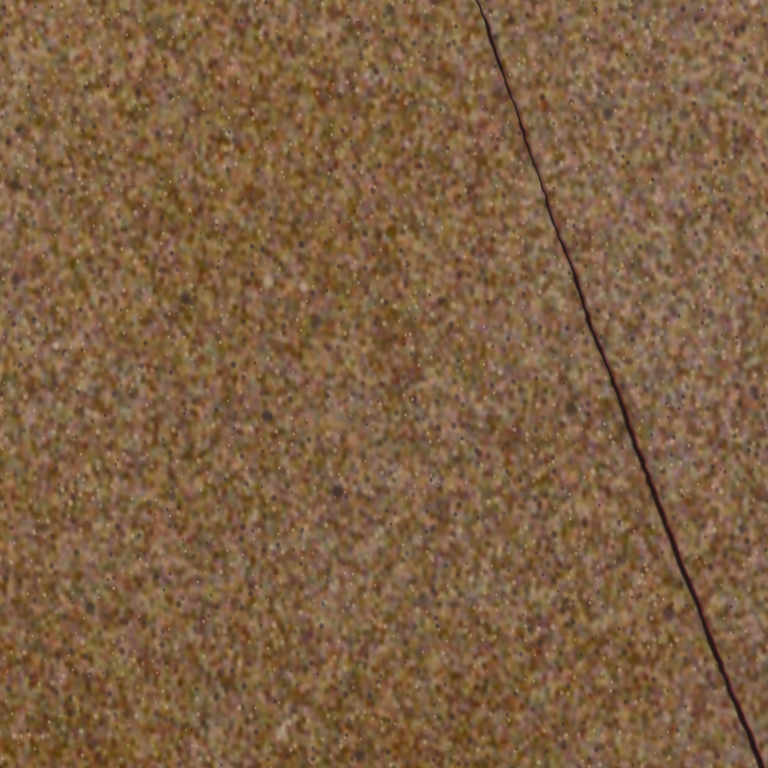
A WebGL 1 fragment shader for this texture:

```glsl
precision highp float;
// Brown speckled stone with fine soft grain, split by one thin dark crack.
// Grain is layered value noise in brightness and hue, with scattered light
// and dark flecks; the crack is a slightly bowed line with coloured fringes.

uniform vec2 u_resolution;

float hash(vec2 p) {
  vec3 q = fract(vec3(p.xyx) * 0.1031);
  q += dot(q, q.yzx + 33.33);
  return fract((q.x + q.y) * q.z);
}

float noise(vec2 p) {
  vec2 i = floor(p), f = fract(p);
  f = f * f * (3.0 - 2.0 * f);
  float low = mix(hash(i), hash(i + vec2(1.0, 0.0)), f.x);
  float high = mix(hash(i + vec2(0.0, 1.0)), hash(i + vec2(1.0, 1.0)), f.x);
  return mix(low, high, f.y);
}

mat2 rotation(float a) {
  return mat2(cos(a), sin(a), -sin(a), cos(a));
}

// Two noise layers at different angles, centred on zero, hide the lattice.
float grain(vec2 p) {
  return noise(rotation(0.35) * p) + noise(rotation(1.25) * p * 0.83 + 47.0) - 1.0;
}

// Soft blobs, at most one per cell, with random place, size and strength.
float flecks(vec2 p, float share, float radius) {
  vec2 cell = floor(p);
  float cover = 0.0;
  for (int y = -1; y <= 1; y++) {
    for (int x = -1; x <= 1; x++) {
      vec2 c = cell + vec2(float(x), float(y));
      vec2 jitter = vec2(hash(c + 3.7), hash(c + 71.3));
      float present = step(hash(c + 19.1), share);
      float size = radius * (0.6 + 0.8 * hash(c + 137.9));
      float d = length(p - c - jitter);
      float blob = 1.0 - smoothstep(0.3 * size, 1.5 * size, d);
      cover = max(cover, present * blob * (0.5 + 0.5 * hash(c + 53.3)));
    }
  }
  return cover;
}

void main() {
  vec2 uv = gl_FragCoord.xy / u_resolution.y;
  float pixel = 1.0 / u_resolution.y;

  // Signed distance to the crack: positive on the right-hand slab.
  float bow = 0.035 * uv.y * (1.0 - uv.y);
  float wobble = 0.003 * (noise(vec2(uv.y * 28.0, 4.0)) - 0.5)
               + 0.002 * (noise(vec2(uv.y * 110.0, 9.0)) - 0.5);
  float crack = (uv.x - 0.992 + 0.37 * uv.y + bow + wobble) * 0.935;

  // Broad stains: duller and warmer at lower left, paler at upper right.
  float stain = noise(uv * 3.5 + 12.0) + 0.5 * noise(uv * 8.0 + 31.0) - 0.75;
  float warmth = 0.6 * stain + 0.4 * (0.5 - uv.x);
  vec3 color = vec3(0.498, 0.378, 0.262);
  color += 0.035 * (uv.x * 0.5 + uv.y - 0.75) - 0.03 * stain;
  color += warmth * vec3(0.012, -0.008, -0.06);

  // Fine grain, slightly drawn out along the vertical.
  vec2 p = rotation(-0.15) * uv * vec2(1.0, 0.8);
  color += 0.165 * grain(p * 165.0);
  color += 0.05 * grain(p * 75.0 + 23.0);
  color += grain(p * 125.0 + 61.0) * vec3(0.035, 0.0, -0.085);
  color += grain(p * 115.0 + 97.0) * vec3(0.03, -0.04, 0.025);

  // Mineral flecks, from tiny glints to a few larger spots.
  color = mix(color, vec3(0.24, 0.18, 0.17), 0.7 * flecks(p * 62.0, 0.26, 0.17));
  color = mix(color, vec3(0.76, 0.66, 0.54), 0.6 * flecks(p * 74.0 + 40.0, 0.28, 0.17));
  color = mix(color, vec3(0.22, 0.16, 0.15), 0.75 * flecks(p * 16.0 + 7.0, 0.13, 0.09));
  color = mix(color, vec3(0.78, 0.70, 0.63), 0.7 * flecks(p * 13.0 + 83.0, 0.09, 0.08));

  // Crack: dark core, faint shade beside it, red rim right and green rim left.
  float blur = max(0.0018, pixel);
  float lower = smoothstep(0.85, 0.3, uv.y);
  float width = 0.0016 + 0.0008 * lower + 0.0014 * (noise(vec2(uv.y * 60.0, 2.0)) - 0.5);
  float core = 1.0 - smoothstep(width - blur, width + blur, abs(crack));
  float shade = exp(-abs(crack) / 0.006);
  float redRim = exp(-pow((crack - 0.003) / 0.0022, 2.0)) * (0.3 + 0.4 * lower);
  float greenRim = exp(-pow((crack + 0.003) / 0.0018, 2.0)) * 0.4 * lower;
  color *= 1.0 - 0.15 * shade;
  color = mix(color, vec3(0.36, 0.11, 0.14), redRim);
  color = mix(color, vec3(0.22, 0.23, 0.14), greenRim);
  color = mix(color, vec3(0.13, 0.07, 0.07), 0.92 * core);

  gl_FragColor = vec4(clamp(color, 0.0, 1.0), 1.0);
}
```
